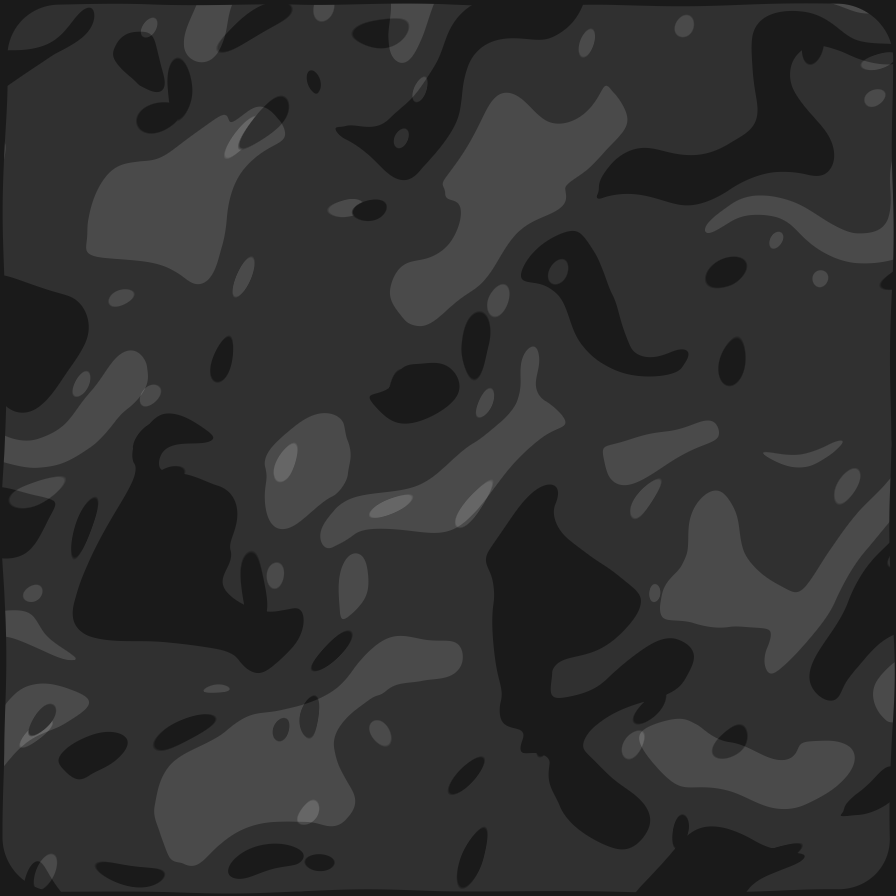
This pattern is drawn by a WebGL 1 fragment shader. Its source:

```glsl
precision highp float;

uniform vec2 u_resolution;

const vec3 BLACK = vec3(0.102);
const vec3 CHARCOAL = vec3(0.188);
const vec3 GREY = vec3(0.290);
const vec3 PALE = vec3(0.400);

const float SLANT = 0.62;      // main direction of the patches, radians
const float LIGHT_CUT = 0.178; // field level above which patches are light
const float DARK_CUT = -0.250; // field level below which patches are dark

vec2 hash2(vec2 p) {
  vec3 q = fract(p.xyx * vec3(0.1031, 0.1030, 0.0973));
  q += dot(q, q.yzx + 33.33);
  return fract((q.xx + q.yz) * q.zy);
}

vec2 rotate(vec2 p, float angle) {
  float c = cos(angle), s = sin(angle);
  return vec2(c * p.x + s * p.y, c * p.y - s * p.x);
}

// Gradient noise, centred on zero
float cornerSlope(vec2 cell, vec2 offset) {
  float angle = 6.2832 * hash2(cell + 57.0).x;
  return dot(vec2(cos(angle), sin(angle)), offset);
}

float noise(vec2 p) {
  vec2 i = floor(p), f = fract(p);
  vec2 u = f * f * (3.0 - 2.0 * f);
  vec2 e = vec2(1.0, 0.0);
  float low = mix(cornerSlope(i, f), cornerSlope(i + e, f - e), u.x);
  float high = mix(cornerSlope(i + e.yx, f - e.yx), cornerSlope(i + 1.0, f - 1.0), u.x);
  return mix(low, high, u.y);
}

vec2 warp(vec2 p, float amount) {
  return p + amount * vec2(noise(p * 7.0 + 3.7), noise(p * 7.0 + 41.3));
}

// Signed distance to the wavy rounded border, negative inside
float border(vec2 p) {
  vec2 q = abs(p - 0.5) - 0.435;
  float box = length(max(q, 0.0)) + min(max(q.x, q.y), 0.0) - 0.06;
  return box + 0.008 * noise(p * 6.0 + 19.0);
}

// Slanted patches, pulled towards dark near the border
float patchField(vec2 p) {
  vec2 q = rotate(warp(p, 0.14), SLANT);
  float n = noise(q * vec2(4.0, 7.5) + 11.0);
  n += 0.5 * noise(q * vec2(8.0, 14.0) + 23.0);
  return n - 0.10 * smoothstep(-0.07, 0.0, border(p));
}

// Coverage of scattered tilted ovals, one candidate per grid cell
float grains(vec2 p, float cells, float chance, vec2 radii, float tilt, float spread,
             float seed, float px) {
  vec2 home = floor(p * cells);
  float nearest = 1.0;
  for (int y = -1; y <= 1; y++) {
    for (int x = -1; x <= 1; x++) {
      vec2 cell = home + vec2(float(x), float(y));
      vec2 place = hash2(cell + seed);
      vec2 form = hash2(cell + seed + 71.0);
      vec2 pick = hash2(cell + seed + 143.0);
      vec2 centre = (cell + 0.15 + 0.7 * place) / cells;
      vec2 r = radii * mix(vec2(0.6, 0.8), vec2(1.4, 1.2), form.x);
      vec2 q = rotate(p - centre, tilt + spread * (form.y - 0.5));
      float oval = (length(q / r) - 1.0) * r.y;
      if (pick.x < chance) nearest = min(nearest, oval);
    }
  }
  return clamp(0.5 - nearest / px, 0.0, 1.0);
}

// Four tones, indexed from 0 (black) to 3 (pale)
vec3 palette(float level) {
  vec3 c = mix(BLACK, CHARCOAL, clamp(level, 0.0, 1.0));
  c = mix(c, GREY, clamp(level - 1.0, 0.0, 1.0));
  return mix(c, PALE, clamp(level - 2.0, 0.0, 1.0));
}

void main() {
  float px = 1.0 / min(u_resolution.x, u_resolution.y);
  vec2 p = gl_FragCoord.xy * px;

  // Large patches, with edges one pixel wide
  float field = patchField(p);
  vec2 slope = vec2(patchField(p + vec2(px, 0.0)), patchField(p + vec2(0.0, px))) - field;
  float soft = max(length(slope), 0.0005);
  float light = clamp(0.5 + (field - LIGHT_CUT) / soft, 0.0, 1.0);
  float dark = clamp(0.5 + (DARK_CUT - field) / soft, 0.0, 1.0);

  // Small grains step the tone up or down
  vec2 bent = warp(p, 0.05);
  float raised = grains(bent, 10.0, 0.36, vec2(0.019, 0.010), 0.95, 0.7, 5.0, px);
  float lowered = grains(bent, 9.0, 0.44, vec2(0.027, 0.012), 0.75, 1.7, 211.0, px);

  float level = 1.0 + light - dark;
  level = mix(level, level + 1.0, raised * (1.0 - lowered));
  level = max(level - lowered, 0.0);

  // Dark rim
  level *= clamp(0.5 - border(p) / px, 0.0, 1.0);
  gl_FragColor = vec4(palette(level), 1.0);
}
```
